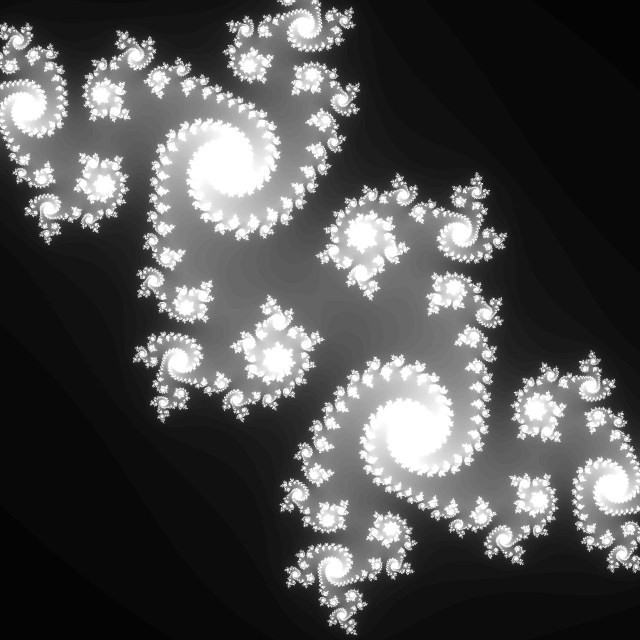
Write a WebGL 1 fragment shader that draws this background.

```glsl
precision highp float;
// Draws a grey Julia set of spirals and beads, shaded by escape time.

uniform vec2 u_resolution;

const vec2 JULIA_C = vec2(-0.2, 0.67);        // constant added at each step
const vec2 VIEW_CENTER = vec2(0.0, -0.07);    // complex point mid-canvas
const float VIEW_HALF_SIZE = 1.0;             // half the canvas in plane units
const float ESCAPE_RADIUS = 2.0;
const int MAX_STEPS = 64;
const int SAMPLES = 2;                        // antialiasing grid per side
const vec3 FAR_COLOR = vec3(0.0);
const vec3 NEAR_COLOR = vec3(1.0);

vec2 complexSquare(vec2 z) {
  return vec2(z.x * z.x - z.y * z.y, 2.0 * z.x * z.y);
}

// Share of the allowed steps that the orbit of z stays bounded
float escapeShare(vec2 z) {
  float steps = 0.0;
  for (int i = 0; i < MAX_STEPS; i++) {
    if (dot(z, z) > ESCAPE_RADIUS * ESCAPE_RADIUS) break;
    z = complexSquare(z) + JULIA_C;
    steps += 1.0;
  }
  return steps / float(MAX_STEPS);
}

// Canvas position to complex plane
vec2 planePoint(vec2 fragment) {
  vec2 centered = 2.0 * fragment - u_resolution;
  float shortSide = min(u_resolution.x, u_resolution.y);
  return VIEW_CENTER + VIEW_HALF_SIZE * centered / shortSide;
}

void main() {
  // Average a grid of samples inside the pixel to smooth the edges
  float brightness = 0.0;
  for (int y = 0; y < SAMPLES; y++) {
    for (int x = 0; x < SAMPLES; x++) {
      vec2 offset = (vec2(float(x), float(y)) + 0.5) / float(SAMPLES) - 0.5;
      brightness += escapeShare(planePoint(gl_FragCoord.xy + offset));
    }
  }
  brightness /= float(SAMPLES * SAMPLES);

  gl_FragColor = vec4(mix(FAR_COLOR, NEAR_COLOR, brightness), 1.0);
}
```
